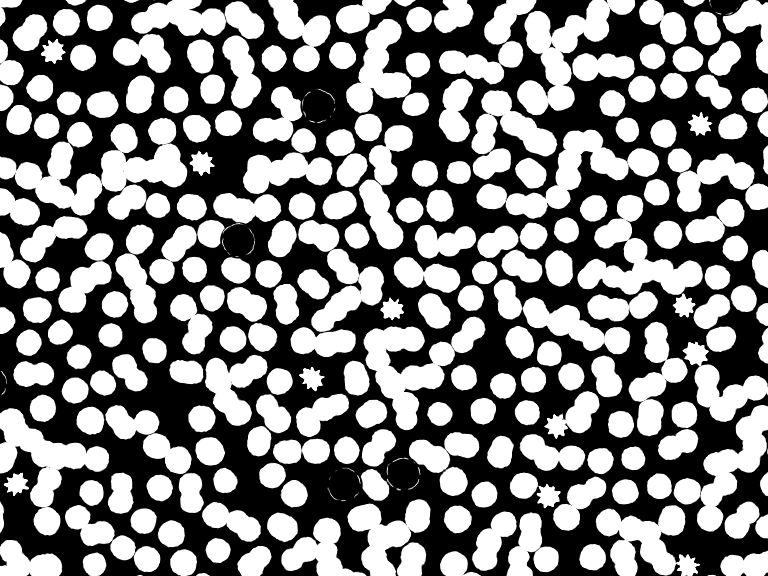
This texture is drawn by a Shadertoy shader. Its source:

```glsl
// Thresholded smear of round cells: white discs and fused pairs on black, with a few burrs and faint rings.

#define ROWS 16.2        // grid rows over the canvas height
#define JITTER 0.38      // random shift of a cell, in grid units
#define SPACING 1.02     // closer centres push each other apart
#define PUSH 0.33        // strength of that push
#define RADIUS 0.34      // mean disc radius
#define RADIUS_VARY 0.035
#define STRETCH 0.25     // largest half distance between paired discs
#define WAIST 0.08       // softness of the joint in a pair
#define RING_RADIUS 0.46
#define BURR_SHARE 0.03
#define RING_SHARE 0.01

const vec3 BACKGROUND = vec3(0.0);
const vec3 CELL = vec3(1.0);

// Integer hash: three values from 0 to 1 per grid point
vec3 hash3(vec2 cell, int salt) {
    uvec3 v = uvec3(ivec3(ivec2(cell), salt)) * 1664525u + 1013904223u;
    v.x += v.y * v.z; v.y += v.z * v.x; v.z += v.x * v.y;
    v ^= v >> 16u;
    v.x += v.y * v.z; v.y += v.z * v.x; v.z += v.x * v.y;
    return vec3(v >> 8u) / 16777216.0;
}

float valueNoise(vec2 p) {
    vec2 i = floor(p), f = fract(p);
    f = f * f * (3.0 - 2.0 * f);
    float low = mix(hash3(i, 7).x, hash3(i + vec2(1, 0), 7).x, f.x);
    float high = mix(hash3(i + vec2(0, 1), 7).x, hash3(i + vec2(1, 1), 7).x, f.x);
    return mix(low, high, f.y);
}

float smoothMin(float a, float b, float k) {
    float h = max(k - abs(a - b), 0.0) / k;
    return min(a, b) - 0.25 * k * h * h;
}

// Jittered point of a staggered grid
vec2 seedPoint(vec2 cell) {
    vec2 middle = cell + vec2(0.5 + 0.5 * mod(cell.y, 2.0), 0.5);
    return middle + JITTER * (2.0 * hash3(cell, 1).xy - 1.0);
}

// Seed moved away from crowding neighbours
vec2 relaxedPoint(vec2 cell) {
    vec2 seed = seedPoint(cell), shift = vec2(0.0);
    for (int j = -1; j <= 1; j++)
    for (int i = -1; i <= 1; i++) {
        if (i == 0 && j == 0) continue;
        vec2 away = seed - seedPoint(cell + vec2(i, j));
        float dist = max(length(away), 0.01);
        shift += away / dist * max(SPACING - dist, 0.0) * PUSH;
    }
    return seed + shift;
}

// Two discs, from fully merged to a waisted pair
float pairDistance(vec2 q, vec3 rnd, float angle) {
    vec2 arm = STRETCH * smoothstep(0.2, 0.9, rnd.x) * vec2(cos(angle), sin(angle));
    vec2 radii = RADIUS + RADIUS_VARY * (2.0 * rnd.yz - 1.0);
    return smoothMin(length(q - arm) - radii.x, length(q + arm) - radii.y, WAIST);
}

// Small cell with nine spikes
float burrDistance(vec2 q, float phase) {
    float spike = abs(cos(4.5 * atan(q.y, q.x) + phase));
    return length(q) - 0.25 - 0.09 * spike * spike * spike;
}

float coverage(float dist, float pixel) {
    return clamp(0.5 - dist / pixel, 0.0, 1.0);
}

void mainImage(out vec4 fragColor, in vec2 fragCoord) {
    vec2 p = fragCoord / iResolution.y * ROWS;
    float pixel = ROWS / iResolution.y;

    // Uneven outline: soft lobes plus fine roughness
    float wobble = 0.05 * (valueNoise(p * 3.5) - 0.5) + 0.025 * (valueNoise(p * 15.0) - 0.5);

    // Nearest cell and nearest ring
    float cells = 1e3, rings = 1e3;
    for (int j = -1; j <= 1; j++)
    for (int i = -1; i <= 1; i++) {
        float row = floor(p.y) + float(j);
        vec2 cell = vec2(floor(p.x - 0.5 * mod(row, 2.0)) + float(i), row);
        vec2 q = p - relaxedPoint(cell);
        vec3 traits = hash3(cell, 2);
        float angle = 6.2832 * traits.y;
        if (traits.x < RING_SHARE)
            rings = min(rings, length(q) - RING_RADIUS);
        else if (traits.x < RING_SHARE + BURR_SHARE)
            cells = min(cells, burrDistance(q, angle) + 2.0 * wobble);
        else
            cells = min(cells, pairDistance(q, hash3(cell, 3), angle) + wobble);
    }

    // Rings stay empty inside and have a broken, hair-thin outline
    cells = max(cells, 0.05 - rings);
    float dashes = smoothstep(0.25, 0.6, valueNoise(p * 9.0));
    float outline = dashes * coverage(abs(rings + wobble) - 0.012, pixel);

    float ink = max(coverage(cells, pixel), outline);
    fragColor = vec4(mix(BACKGROUND, CELL, ink), 1.0);
}
```
